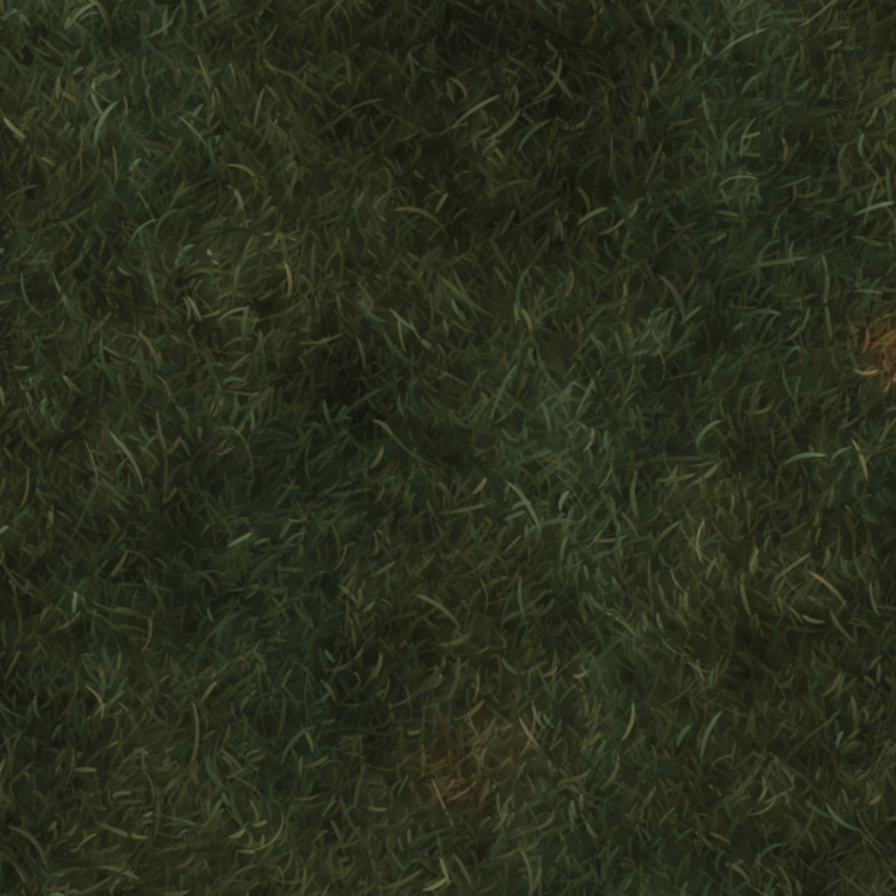
Reproduce this texture procedurally as a Shadertoy shader.

```glsl
const vec3 SOIL = vec3(0.105, 0.115, 0.075);
const vec3 DARK_BLADE = vec3(0.115, 0.126, 0.082);
const vec3 MID_BLADE = vec3(0.200, 0.212, 0.142);
const vec3 PALE_BLADE = vec3(0.400, 0.405, 0.300);
const vec3 COOL_TINT = vec3(0.88, 1.03, 1.06);
const vec3 WARM_TINT = vec3(1.10, 1.02, 0.86);
const vec3 DRY_TINT = vec3(1.75, 1.18, 1.05);

const int LAYERS = 10;
const float BACK_CELLS = 46.0;    // blade cells across the canvas, rear layer
const float FRONT_CELLS = 22.0;   // and front layer
const float HALF_WIDTH = 0.0022;
const float SOFTNESS = 0.0017;
const float LEAN = 0.22;          // mean tilt to the right, radians
const float SPREAD = 2.3;         // random tilt range

vec4 hash4(vec2 p) {
    vec4 q = fract(p.xyxy * vec4(0.1031, 0.1030, 0.0973, 0.1099));
    q += dot(q, q.wzxy + 33.33);
    return fract((q.xxyz + q.yzzw) * q.zywx);
}

float noise(vec2 p) {
    vec2 i = floor(p), f = fract(p);
    f = f * f * (3.0 - 2.0 * f);
    float low = mix(hash4(i).x, hash4(i + vec2(1, 0)).x, f.x);
    float high = mix(hash4(i + vec2(0, 1)).x, hash4(i + vec2(1, 1)).x, f.x);
    return mix(low, high, f.y);
}

float fbm(vec2 p) {
    float sum = 0.0, amp = 0.533;
    for (int i = 0; i < 4; i++) {
        sum += amp * noise(p);
        p = mat2(1.6, 1.2, -1.2, 1.6) * p + 17.3;
        amp *= 0.5;
    }
    return sum;
}

// Coverage of a tapered, bent blade centred on the origin
float bladeMask(vec2 p, float angle, float halfLen, float halfWidth, float bend, float soft) {
    vec2 dir = vec2(sin(angle), cos(angle));
    float s = dot(p, dir) / halfLen;
    float across = dot(p, vec2(dir.y, -dir.x)) + bend * halfLen * (s * s - 0.3);
    float w = halfWidth * (1.0 - 0.6 * s * s);
    float body = 1.0 - smoothstep(w - soft, w + soft, abs(across));
    return body * (1.0 - smoothstep(0.65, 1.0, abs(s)));
}

vec3 bladeColor(vec4 rnd, float depth) {
    vec3 col = mix(DARK_BLADE, MID_BLADE, rnd.x);
    col = mix(col, PALE_BLADE, pow(rnd.y, 6.0) * mix(0.4, 0.95, depth));
    return col * mix(COOL_TINT, WARM_TINT, rnd.z);
}

// Worn spots: a bare one at the right edge, a faint one low in the middle
float dryness(vec2 uv) {
    float ragged = 0.5 + fbm(uv * 22.0);
    float edgeSpot = exp(-dot(uv - vec2(1.0, 0.61), uv - vec2(1.0, 0.61)) / 0.0022);
    vec2 d = (uv - vec2(0.52, 0.15)) * vec2(0.8, 1.0);
    float lowSpot = 0.5 * exp(-dot(d, d) / 0.004);
    return clamp((edgeSpot + lowSpot) * ragged, 0.0, 1.0);
}

void mainImage(out vec4 fragColor, in vec2 fragCoord) {
    vec2 uv = fragCoord / iResolution.y;
    float soft = max(SOFTNESS, 0.8 / iResolution.y);

    // Mottled ground between the blades
    vec3 col = SOIL * (0.75 + 0.8 * fbm(uv * 60.0));
    float tilt = LEAN + 1.3 * (noise(uv * 7.0 + 4.0) - 0.5);

    // Blades, rear layers first
    for (int layer = 0; layer < LAYERS; layer++) {
        float depth = float(layer) / float(LAYERS - 1);
        float cells = mix(BACK_CELLS, FRONT_CELLS, depth);
        vec2 p = uv * cells + float(layer) * vec2(0.37, 0.61);
        vec2 home = floor(p);
        for (int y = 1; y >= -1; y--)
        for (int x = -1; x <= 1; x++) {
            vec2 cell = home + vec2(x, y);
            vec4 shape = hash4(cell + float(layer) * 71.7 + 11.0);
            vec4 look = hash4(cell + float(layer) * 43.1 + 205.0);
            vec2 offset = (p - cell - shape.xy) / cells;
            float halfLen = mix(0.35, 1.0, look.w * look.w) / cells;
            float angle = tilt + SPREAD * (shape.z - 0.5);
            float halfWidth = HALF_WIDTH * mix(0.6, 1.25, shape.w);
            float mask = bladeMask(offset, angle, halfLen, halfWidth, 0.7 * (look.z - 0.5), soft);
            float along = dot(offset, vec2(sin(angle), cos(angle))) / halfLen;
            vec3 blade = bladeColor(look, depth) * (1.0 + 0.15 * along);
            col = mix(col, blade, mask * mix(0.5, 0.9, shape.w));
        }
    }

    // Broad light and shade, drifting hue, dry spots
    col *= 0.70 + 0.66 * fbm(uv * 5.0 + 2.0);
    col *= 0.84 + 0.32 * noise(uv * 24.0 + 9.0);
    col *= mix(COOL_TINT, WARM_TINT, 0.3 + 0.4 * noise(uv * 6.0 + 31.0));
    col *= mix(vec3(1.0), DRY_TINT, dryness(uv));
    fragColor = vec4(col, 1.0);
}
```
